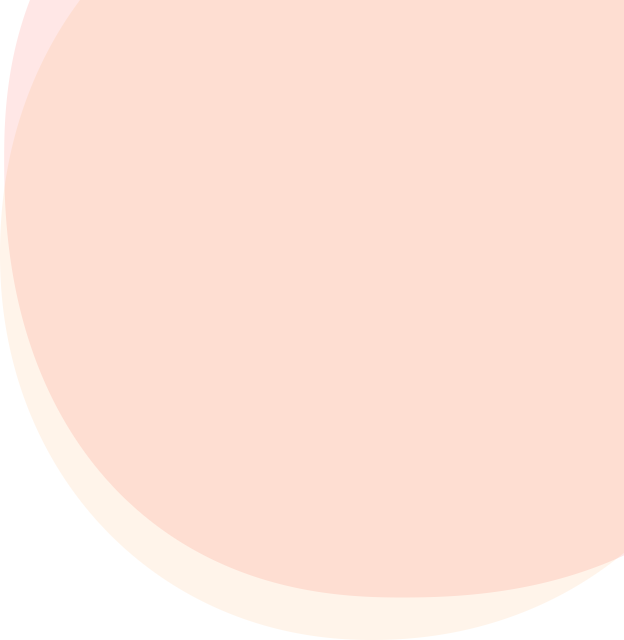
Write a WebGL 2 fragment shader that draws this background.

```glsl
#version 300 es
precision highp float;

uniform vec2 u_resolution;
out vec4 outColor;

// Palette
const vec3 PAPER = vec3(1.0);
const vec3 CREAM = vec3(1.0, 0.957, 0.918);
const vec3 BLUSH = vec3(1.0, 0.906, 0.902);
const vec3 PEACH = vec3(0.996, 0.871, 0.824);

// Blobs, in units of canvas height: radii are (x, y) on each side of the centre
const vec2 CREAM_CENTER = vec2(0.5807, 0.6029);
const vec2 CREAM_LOWER_LEFT = vec2(0.5807, 0.6029);
const vec2 CREAM_UPPER_RIGHT = vec2(0.6055, 0.6224);
const float CREAM_POWER = 2.07;

const vec2 BLUSH_CENTER = vec2(0.6276, 0.7526);
const vec2 BLUSH_LOWER_LEFT = vec2(0.6211, 0.6862);
const vec2 BLUSH_UPPER_RIGHT = vec2(0.6990, 0.5860);
const float BLUSH_POWER = 2.27;

// Approximate signed distance to a superellipse with uneven radii
float blobDistance(vec2 offset, vec2 lowerLeft, vec2 upperRight, float power) {
    vec2 radii = mix(lowerLeft, upperRight, step(0.0, offset));
    vec2 q = max(abs(offset) / radii, vec2(1e-5));
    float field = dot(pow(q, vec2(power)), vec2(1.0));
    vec2 slope = power * pow(q, vec2(power - 1.0)) / radii;
    return (field - 1.0) / max(length(slope), 1e-4);
}

float coverage(float dist, float pixel) {
    return clamp(0.5 - dist / pixel, 0.0, 1.0);
}

void main() {
    float pixel = 1.0 / u_resolution.y;
    vec2 p = gl_FragCoord.xy * pixel;

    float cream = coverage(blobDistance(p - CREAM_CENTER, CREAM_LOWER_LEFT,
                                        CREAM_UPPER_RIGHT, CREAM_POWER), pixel);
    float blush = coverage(blobDistance(p - BLUSH_CENTER, BLUSH_LOWER_LEFT,
                                        BLUSH_UPPER_RIGHT, BLUSH_POWER), pixel);

    // Peach fills the overlap of the two blobs
    vec3 outside = mix(PAPER, BLUSH, blush);
    vec3 inside = mix(CREAM, PEACH, blush);
    outColor = vec4(mix(outside, inside, cream), 1.0);
}
```
